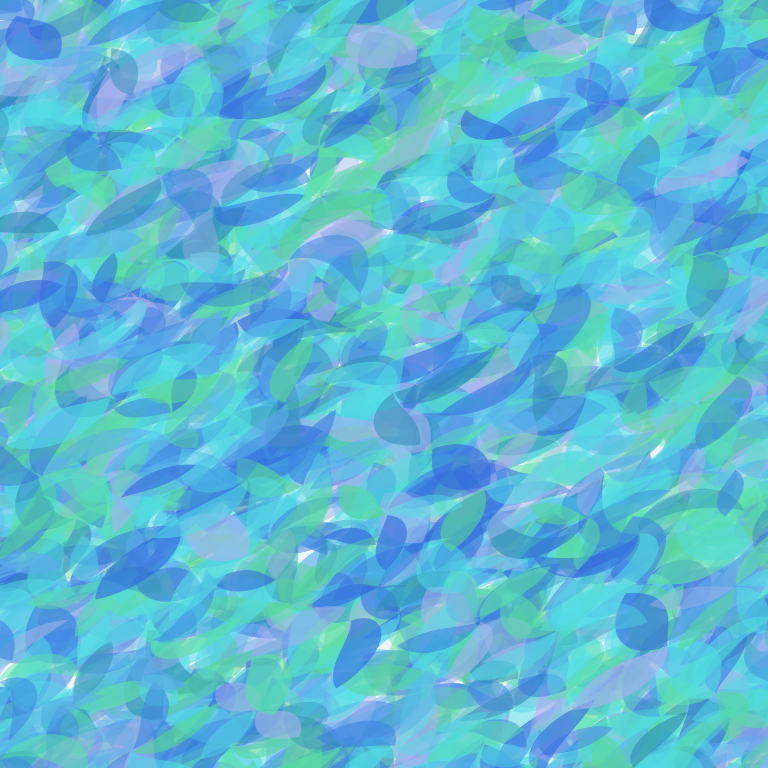
Reproduce this background procedurally as a Shadertoy shader.

```glsl
const float TAU = 6.2831853;
const int LAYERS = 8;
const float CELLS = 9.5;                   // pinwheels across the canvas per layer
const float SLANT = 0.52;                  // direction of the drift, radians
const vec2 STRETCH = vec2(1.4, 0.8);       // length along and across the drift
const vec2 REACH = vec2(0.62, 1.12);       // pinwheel radius range, in cells
const vec2 BEND = vec2(0.9, 2.0);          // blade curl range, radians per cell
const vec2 OPACITY = vec2(0.36, 0.66);
const float JITTER = 0.7;
const float BLADE_CHANCE = 0.66;
const float CLOCKWISE_SHARE = 0.75;
const float TAPER = 1.5;
const vec3 PAPER = vec3(0.92, 0.97, 0.98);
const int TINTS = 9;
const vec3 TINT[TINTS] = vec3[TINTS](
    vec3(0.20, 0.42, 0.87), vec3(0.24, 0.52, 0.88), vec3(0.36, 0.68, 0.92),
    vec3(0.32, 0.86, 0.90), vec3(0.32, 0.86, 0.90), vec3(0.36, 0.88, 0.66),
    vec3(0.34, 0.84, 0.60), vec3(0.66, 0.70, 0.93), vec3(0.20, 0.56, 0.72));

float hash(vec2 p) {
    return fract(sin(dot(p, vec2(127.1, 311.7))) * 43758.5453);
}

mat2 rotation(float a) {
    float c = cos(a), s = sin(a);
    return mat2(c, -s, s, c);
}

// Paints one pinwheel of curved, pointed, translucent blades
vec3 paintPinwheel(vec3 base, vec2 p, vec2 seed, float pixel) {
    float radius = mix(REACH.x, REACH.y, hash(seed + 1.3));
    float r = length(p);
    if (r >= radius) return base;

    float blades = 4.0 + floor(3.0 * hash(seed + 2.7));
    float sector = TAU / blades;
    float bend = mix(BEND.x, BEND.y, hash(seed + 4.1));
    float turn = hash(seed + 5.9) < CLOCKWISE_SHARE ? 1.0 : -1.0;

    // Unwind the spiral so each blade fills one sector
    float angle = turn * atan(p.y, p.x + 1e-6) + bend * r + TAU * hash(seed + 7.3);
    float phase = angle / sector;
    float blade = mod(floor(phase), blades);
    vec2 bladeSeed = seed + vec2(blade * 3.17, blade * 5.23 + 9.7);
    if (hash(bladeSeed) > BLADE_CHANCE) return base;

    // Distance to the two spiral edges that meet at the tip
    float f = fract(phase);
    float inner = pow(r / radius, TAPER);
    float arc = sector * r;
    float frontSlope = length(vec2(1.0, bend * r));
    float backSlope = length(vec2(1.0, bend * r - sector * TAPER * inner));
    float edge = min((1.0 - f) * arc / frontSlope, (f - inner) * arc / backSlope);
    float cover = smoothstep(0.0, pixel, edge);

    vec3 tint = TINT[int(floor(hash(bladeSeed + 11.9) * float(TINTS))) % TINTS];
    return mix(base, tint, cover * mix(OPACITY.x, OPACITY.y, hash(bladeSeed + 17.3)));
}

// Scatters pinwheels over a jittered grid
vec3 paintLayer(vec3 color, vec2 p, float layer, float pixel) {
    vec2 home = floor(p);
    for (int y = -1; y <= 1; y++) {
        for (int x = -1; x <= 1; x++) {
            vec2 cell = home + vec2(x, y);
            vec2 seed = cell + layer * vec2(37.3, 17.9);
            vec2 shift = vec2(hash(seed + 21.1), hash(seed + 33.7)) - 0.5;
            vec2 center = cell + 0.5 + JITTER * shift;
            color = paintPinwheel(color, p - center, seed, pixel);
        }
    }
    return color;
}

void mainImage(out vec4 fragColor, in vec2 fragCoord) {
    vec2 uv = fragCoord / iResolution.y;
    vec2 p = rotation(SLANT) * uv / STRETCH * CELLS;
    float pixel = 1.2 * CELLS / iResolution.y;

    // Turn every layer differently to hide its grid
    vec3 color = PAPER;
    for (int i = 0; i < LAYERS; i++) {
        float layer = float(i) + 1.0;
        vec2 q = rotation(layer * 2.4) * p + layer * vec2(3.71, 5.43);
        color = paintLayer(color, q, layer, pixel);
    }
    fragColor = vec4(color, 1.0);
}
```
